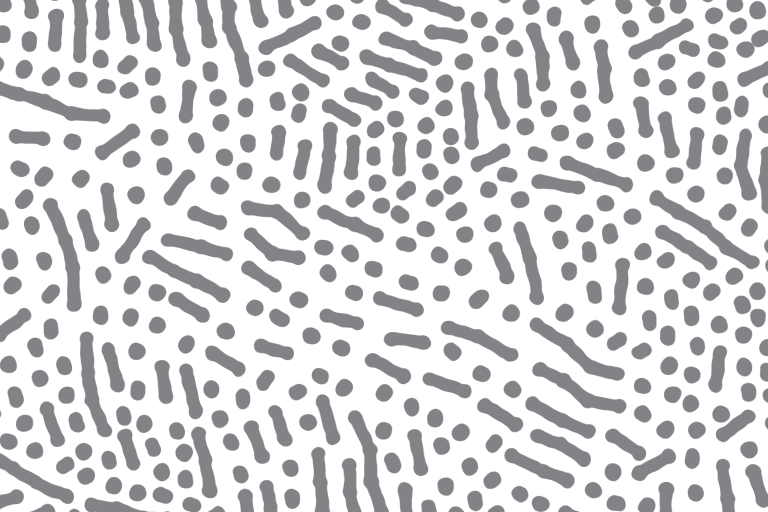
Reproduce this pattern procedurally as a WebGL 1 fragment shader.

```glsl
precision highp float;
// Grey dots and wavy worms on white, like a reaction-diffusion skin.
// Nodes of a warped, jittered triangular lattice are drawn as dots; runs of
// neighbours that share a local direction are bonded into rounded strokes.
uniform vec2 u_resolution;

vec2 hash2(vec2 p) {
  vec3 h = fract(p.xyx * vec3(0.1031, 0.1030, 0.0973));
  h += dot(h, h.yzx + 33.33);
  return fract((h.xx + h.yz) * h.zy);
}

float cornerSlope(vec2 cell, vec2 offset) {
  float angle = 6.2832 * hash2(cell).x;
  return dot(vec2(cos(angle), sin(angle)), offset);
}

float gradientNoise(vec2 p) {
  vec2 i = floor(p), f = p - i, e = vec2(1.0, 0.0);
  vec2 u = f * f * f * (f * (f * 6.0 - 15.0) + 10.0);
  return mix(
    mix(cornerSlope(i, f), cornerSlope(i + e, f - e), u.x),
    mix(cornerSlope(i + e.yx, f - e.yx), cornerSlope(i + 1.0, f - 1.0), u.x),
    u.y);
}

// Slow bending of the plane, which turns the lattice directions
vec2 warp(vec2 p) {
  vec2 s = p * 0.1 + 5.3;
  return p + 1.7 * vec2(gradientNoise(s), gradientNoise(s + 41.7));
}

vec2 nodePosition(vec2 id) {
  return vec2(id.x + 0.5 * id.y, 0.866 * id.y) + 0.3 * (hash2(id) - 0.5);
}

// Which of the three lattice directions a node follows: 0, 1 or 2
float nodeAxis(vec2 id) {
  return clamp(floor(1.5 + 6.0 * gradientNoise(id * 0.17 + 19.4)), 0.0, 2.0);
}

// Bonds gather in loose patches and need the same direction at both ends
bool bonded(vec2 id, vec2 next, float axis) {
  float chance = min(0.5 + 0.8 * gradientNoise(id * 0.27 + 63.1), 0.88);
  return hash2(id + 71.0).x < chance && nodeAxis(id) == axis
      && nodeAxis(next) == axis;
}

// Distance from the origin to the segment from a to b
float segmentDistance(vec2 a, vec2 b) {
  vec2 ab = b - a;
  return length(a + ab * clamp(-dot(a, ab) / dot(ab, ab), 0.0, 1.0));
}

float smoothMin(float a, float b, float k) {
  float h = max(k - abs(a - b), 0.0) / k;
  return min(a, b) - 0.25 * k * h * h;
}

void main() {
  // One unit is the spacing of the nodes; the lattice is slightly turned
  vec2 p = mat2(0.92, 0.39, -0.39, 0.92) * gl_FragCoord.xy * 17.0 / u_resolution.y;
  vec2 q = warp(p);

  // Inverse Jacobian of the warp keeps stroke widths even
  vec2 dx = (warp(p + vec2(0.05, 0.0)) - q) / 0.05;
  vec2 dy = (warp(p + vec2(0.0, 0.05)) - q) / 0.05;
  mat2 unwarp = mat2(dy.y, -dx.y, -dy.x, dx.x) / (dx.x * dy.y - dx.y * dy.x);

  vec2 home = floor(vec2(q.x - 0.577 * q.y, 1.155 * q.y) + 0.5);
  float d = 2.0;
  for (int j = -2; j <= 2; j++) {
    for (int i = -2; i <= 2; i++) {
      vec2 id = home + vec2(float(i), float(j));
      vec2 h = hash2(id + 71.0);
      float axis = nodeAxis(id);
      vec2 ahead = axis < 0.5 ? vec2(1.0, 0.0)
                 : axis < 1.5 ? vec2(0.0, 1.0) : vec2(-1.0, 1.0);
      bool leaves = bonded(id, id + ahead, axis);
      bool arrives = bonded(id - ahead, id, axis);
      vec2 a = unwarp * (nodePosition(id) - q);
      vec2 b = unwarp * (nodePosition(id + ahead) - q);

      // Loose nodes become round or slightly oval dots of varied size
      float shape;
      if (leaves || arrives) {
        shape = length(a) - 0.23 - 0.02 * h.y;
        if (leaves) shape = smoothMin(shape, segmentDistance(a, b) - 0.205, 0.06);
      } else {
        vec2 reach = (b - a) * (0.01 + 0.11 * h.y * h.y);
        shape = segmentDistance(a - reach, a + reach) - 0.285 + 0.05 * h.y;
      }
      d = smoothMin(d, shape, 0.03);
    }
  }

  // Slightly uneven outline, softened over about one pixel
  d += 0.06 * gradientNoise(p * 2.3);
  float pixel = 17.0 / u_resolution.y;
  float ink = 1.0 - smoothstep(-0.8 * pixel, 0.8 * pixel, d);
  gl_FragColor = vec4(mix(vec3(1.0), vec3(0.51, 0.51, 0.53), ink), 1.0);
}
```
